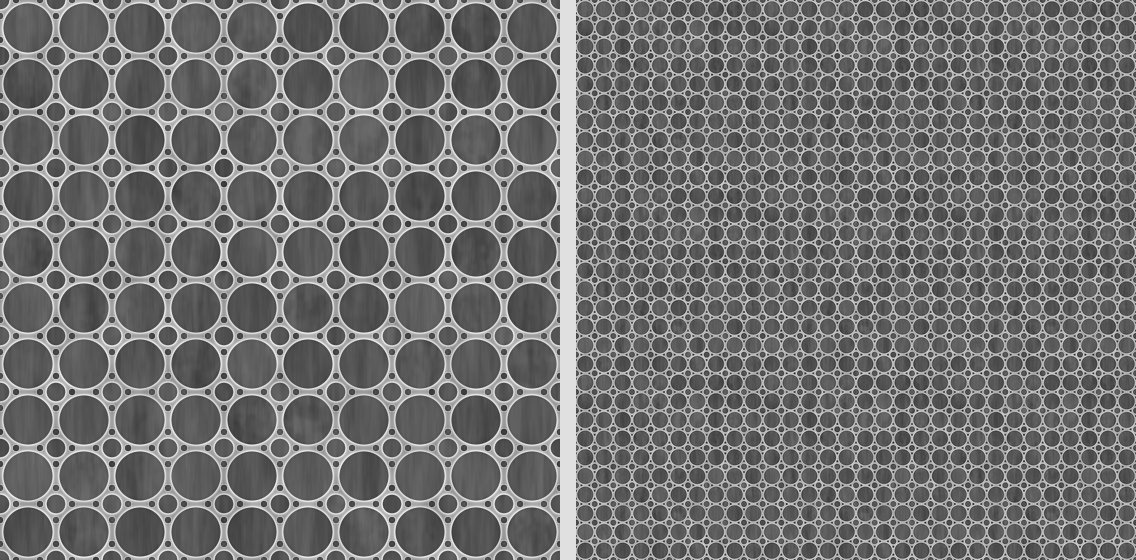
Left: one tile. Right: repeated 3 by 3.
Reproduce this pattern procedurally as a WebGL 2 fragment shader.

```glsl
#version 300 es
precision highp float;

uniform vec2 u_resolution;
out vec4 fragColor;

const float REPEATS = 10.0;

vec2 hash2(vec2 p) {
    vec3 h = fract(p.xyx * vec3(0.1031, 0.1030, 0.0973));
    h += dot(h, h.yzx + 33.33);
    return fract((h.xx + h.yz) * h.zy);
}

// Smooth cellular noise, wrapping after a whole number of cells
float cellNoise(vec2 p, vec2 period) {
    vec2 base = floor(p);
    vec2 local = p - base;
    float total = 0.0;
    float weights = 0.0;
    for (int y = -1; y <= 1; y++) {
        for (int x = -1; x <= 1; x++) {
            vec2 neighbour = vec2(x, y);
            vec2 id = mod(base + neighbour, period);
            vec2 toPoint = neighbour + 0.15 + 0.7 * hash2(id) - local;
            float weight = exp(-6.0 * dot(toPoint, toPoint));
            total += weight * hash2(id + 57.0).x;
            weights += weight;
        }
    }
    return total / weights - 0.5;
}

float layer(vec2 uv, vec2 cells, vec2 shift) {
    return cellNoise(uv * cells + shift, cells);
}

// Vertical brush streaks with cloudy stains
float wear(vec2 uv, vec2 seed) {
    vec2 shift = floor(seed * 40.0);
    float streaks = 0.60 * layer(uv, vec2(34.0, 6.0), shift)
                  + 0.35 * layer(uv, vec2(130.0, 14.0), shift)
                  + 0.20 * layer(uv, vec2(320.0, 36.0), shift);
    float stains = 0.6 * layer(uv, vec2(44.0, 32.0), shift)
                 + 0.4 * layer(uv, vec2(120.0, 80.0), shift);
    return streaks + stains * mix(0.1, 0.8, seed.y * seed.y);
}

float inside(float d, float blur) {
    return 1.0 - smoothstep(-blur, blur, d);
}

// Light rim just outside a disc edge
float rim(float d, float width, float blur) {
    return inside(abs(d - 0.5 * width) - 0.5 * width, blur);
}

void main() {
    vec2 uv = gl_FragCoord.xy / u_resolution;
    vec2 grid = uv * REPEATS;
    float blur = 0.7 * REPEATS / min(u_resolution.x, u_resolution.y);

    // Signed distances to the large, corner and stud discs
    vec2 centred = fract(grid) - 0.5;
    vec2 corner = 0.5 - abs(centred);
    vec2 folded = vec2(max(corner.x, corner.y), min(corner.x, corner.y));
    float large = length(centred) - 0.437;
    float small = length(corner) - 0.165;
    float stud = length(folded - vec2(0.287, 0.0)) - 0.058;
    float nearest = min(large, min(small, stud));

    // One random seed for each disc
    vec2 largeId = floor(grid);
    vec2 nodeId = mod(floor(grid + 0.5), REPEATS) + 23.0;
    vec2 seed = hash2(large < min(small, stud) ? largeId : nodeId);

    // Lattice brightens towards the rims
    float latticeWear = layer(uv, vec2(30.0, 20.0), vec2(0.0));
    float lattice = 0.58 + 0.12 * latticeWear
                  + 0.16 * exp(-30.0 * max(min(large, small) - 0.024, 0.0));
    float rims = max(rim(large, 0.026, blur), rim(small, 0.024, blur));
    rims = max(rims, 0.8 * rim(stud, 0.014, blur));
    float shade = mix(lattice, 0.88 + 0.1 * latticeWear, rims);

    // Dark discs, a little deeper near the edge
    float disc = 0.337 + 0.05 * (seed.x - 0.5) + 0.13 * wear(uv, seed);
    disc -= 0.035 * smoothstep(-0.05, 0.0, nearest);
    disc -= 0.03 * inside(stud, blur);
    shade = mix(shade, clamp(disc, 0.22, 0.41), inside(nearest, blur));

    fragColor = vec4(vec3(shade), 1.0);
}
```
